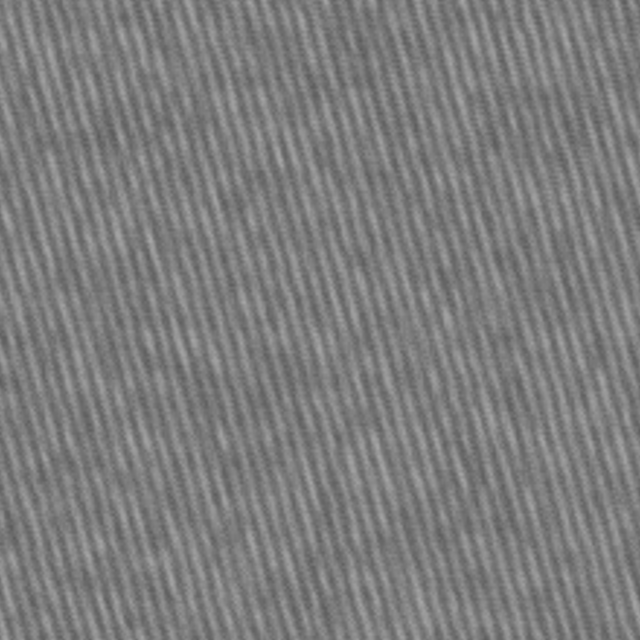
Give the GLSL for this texture, as a Shadertoy shader.

```glsl
const float RIB_COUNT = 42.0;      // ribs across the canvas
const float RIB_RISE = 12.0;       // ribs crossed from bottom to top
const float RIB_OFFSET = -0.37;    // in rib widths
const float RIB_WOBBLE = 0.06;     // in rib widths
const float RIB_CONTRAST = 0.061;
const float SLUB_CONTRAST = 0.1;   // light and dark lengths along a rib
const float BAND_CONTRAST = 0.034; // faint crosswise bands
const float GRAIN_CONTRAST = 0.074;
const vec2 SLUB_CELLS = vec2(92.0, 32.0);
const vec2 BAND_CELLS = vec2(14.0, 40.0);
const vec2 WOBBLE_CELLS = vec2(30.0, 18.0);
const float GRAIN_CELLS = 220.0;
const vec3 CLOTH_GREY = vec3(0.49);

float hash(vec2 p) {
    return fract(sin(dot(p, vec2(127.1, 311.7))) * 43758.5453);
}

// Smooth value noise, centred on zero
float noise(vec2 p) {
    vec2 cell = floor(p);
    vec2 f = fract(p);
    f = f * f * (3.0 - 2.0 * f);
    float low = mix(hash(cell), hash(cell + vec2(1.0, 0.0)), f.x);
    float high = mix(hash(cell + vec2(0.0, 1.0)), hash(cell + vec2(1.0)), f.x);
    return mix(low, high, f.y) - 0.5;
}

void mainImage(out vec4 fragColor, in vec2 fragCoord) {
    vec2 uv = fragCoord / iResolution.xy;
    vec2 slanted = vec2(uv.x + uv.y * RIB_RISE / RIB_COUNT, uv.y);

    // Slanted ribs with slightly uneven spacing
    float phase = RIB_COUNT * slanted.x + RIB_OFFSET;
    phase += RIB_WOBBLE * noise(slanted * WOBBLE_CELLS);
    float rib = cos(6.28318 * phase);

    // Yarn variation, strongest on the raised part of each rib
    float slub = noise(slanted * SLUB_CELLS + 17.0) * (1.0 + 0.4 * rib);
    float band = noise(uv * BAND_CELLS + 43.0);
    float grain = noise(uv * GRAIN_CELLS + 71.0);

    float shade = RIB_CONTRAST * rib + SLUB_CONTRAST * slub
                + BAND_CONTRAST * band + GRAIN_CONTRAST * grain;
    fragColor = vec4(CLOTH_GREY + shade, 1.0);
}
```
